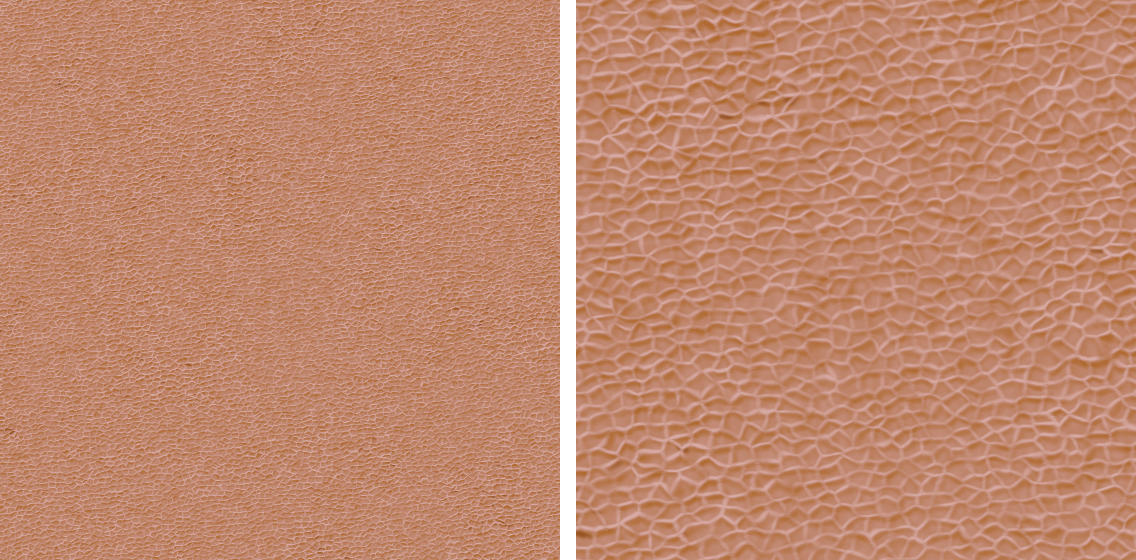
Left: the whole. Right: its middle third, enlarged.
Write a Shadertoy shader that draws this texture.

```glsl
vec2 hash2(vec2 p) {
    vec3 q = fract(p.xyx * vec3(0.1031, 0.1030, 0.0973));
    q += dot(q, q.yzx + 33.33);
    return fract((q.xx + q.yz) * q.zy);
}

float noise(vec2 p) {
    vec2 i = floor(p), f = fract(p);
    f = f * f * (3.0 - 2.0 * f);
    return mix(mix(hash2(i).x, hash2(i + vec2(1, 0)).x, f.x),
               mix(hash2(i + vec2(0, 1)).x, hash2(i + vec2(1, 1)).x, f.x), f.y);
}

// Jittered cell centre, with every other row shifted by half a cell
vec2 centre(vec2 c) {
    return c + vec2(0.5 * mod(c.y, 2.0), 0.0) + 0.14 + 0.72 * hash2(c);
}

// Distance to the nearest cell border, a random value per cell, border flatness
vec3 pebbles(vec2 p) {
    vec2 cell = floor(p), nearest = vec2(0), id = vec2(0);
    float best = 9.0, border = 9.0, flatness = 0.0;
    for (int y = -1; y <= 1; y++)
    for (int x = -2; x <= 1; x++) {
        vec2 c = cell + vec2(x, y);
        vec2 r = centre(c) - p;
        if (dot(r, r) < best) {
            best = dot(r, r);
            nearest = r;
            id = c;
        }
    }
    for (int y = -2; y <= 2; y++)
    for (int x = -2; x <= 2; x++) {
        vec2 r = centre(id + vec2(x, y)) - p;
        vec2 gap = r - nearest;
        if (dot(gap, gap) > 0.0001) {
            vec2 across = normalize(gap);
            float d = dot(0.5 * (r + nearest), across);
            if (d < border) {
                border = d;
                flatness = abs(across.y);
            }
        }
    }
    return vec3(border, hash2(id + 71.0).y, flatness);
}

void mainImage(out vec4 fragColor, in vec2 fragCoord) {
    vec2 uv = fragCoord / iResolution.y;

    // Small grain with a slight upward slant and gentle bends
    vec2 bend = vec2(noise(uv * 14.0), noise(uv * 14.0 + 40.0)) - 0.5;
    vec2 wobble = vec2(noise(uv * 110.0 + 7.0), noise(uv * 110.0 + 60.0)) - 0.5;
    vec2 grain = uv + 0.009 * bend + 0.004 * wobble;
    grain = vec2(grain.x + 0.15 * grain.y, grain.y - 0.14 * grain.x) * vec2(82.0, 112.0) + 200.0;

    // Light ridges with a warm shadow below each
    vec3 pebble = pebbles(grain);
    vec3 above = pebbles(grain + vec2(-0.06, 0.29));
    float ridge = 1.0 - smoothstep(0.0, 0.21, pebble.x);
    ridge *= 0.7 + 0.4 * pebble.z;
    float shadow = 1.0 - smoothstep(0.0, 0.38, above.x);
    shadow *= 0.45 + 0.65 * above.z;

    // Uneven depth of the embossing
    vec2 slant = vec2(uv.x - 0.4 * uv.y, uv.y + 0.4 * uv.x);
    float patches = noise(slant * vec2(13.0, 9.0) + 3.0);
    float depth = 0.8 + 0.3 * patches;
    float ridgeDepth = 0.45 + 1.1 * noise(uv * 130.0 + 18.0);
    float shadowDepth = 0.4 + 1.2 * noise(uv * vec2(100.0, 140.0) + 30.0);

    float tone = 0.02 + depth * (1.05 * ridge * ridgeDepth - 0.78 * shadow * shadowDepth);
    tone += 0.12 * (pebble.y - 0.5);
    tone += 0.4 * (noise(uv * 260.0) - 0.5);

    // Ochre hollows, tan pebbles, pink ridges
    vec3 ochre = vec3(0.70, 0.435, 0.23);
    vec3 tan_ = vec3(0.75, 0.525, 0.43);
    vec3 pink = vec3(0.825, 0.64, 0.605);
    vec3 color = tone < 0.0 ? mix(tan_, ochre, min(-tone, 1.2))
                            : mix(tan_, pink, min(tone, 1.2));

    // Sparse small creases
    float crease = smoothstep(0.78, 0.96, noise(slant * vec2(55.0, 120.0) + 12.0));
    crease *= shadow * (1.0 - ridge) * smoothstep(0.5, 0.85, patches);
    color = mix(color, vec3(0.52, 0.26, 0.08), 0.6 * clamp(crease, 0.0, 1.0));

    fragColor = vec4(color, 1.0);
}
```
